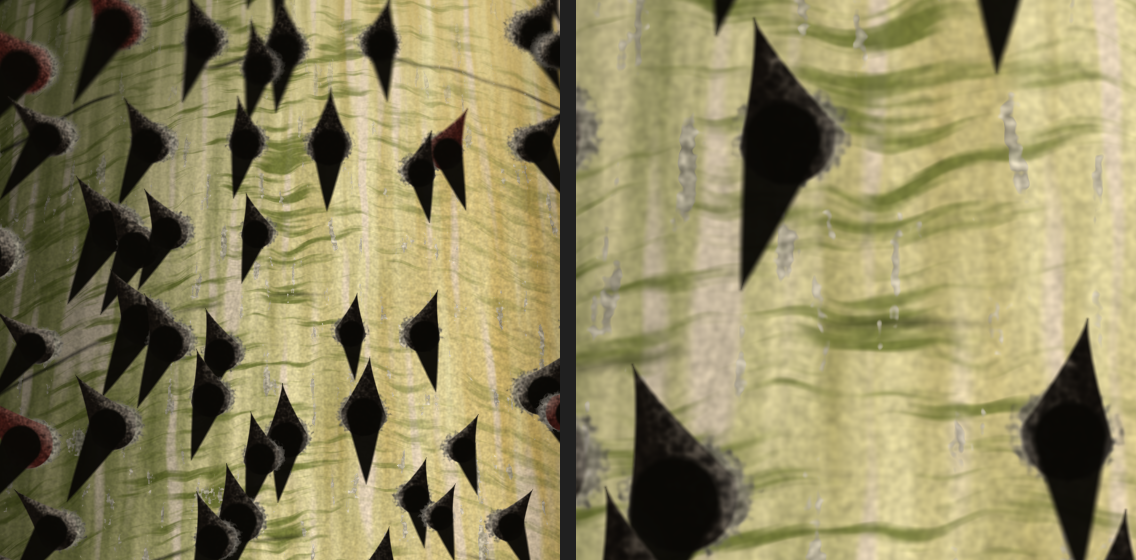
Left, the full canvas; right, a detail of the centre.
Give the GLSL for this texture, as a three.js fragment shader.

```glsl
varying vec2 vUv;

#define CELLS 6.0
#define THORN_SIZE 1.0
#define THORN_RADIUS 0.041
#define TRUNK_AXIS 0.57
#define ARCH 0.55
#define SPARSITY 0.14
#define TWIN_CHANCE 0.36
#define SHADOW vec3(0.035, 0.03, 0.018)
#define GREEN vec3(0.45, 0.47, 0.24)
#define CREAM vec3(0.79, 0.75, 0.56)
#define OCHRE vec3(0.77, 0.64, 0.33)
#define LICHEN vec3(0.70, 0.67, 0.62)

vec2 hash2(vec2 p) {
  p = vec2(dot(p, vec2(127.1, 311.7)), dot(p, vec2(269.5, 183.3)));
  return fract(sin(p) * 43758.55);
}

// Gradient noise, roughly -1 to 1
float noise(vec2 p) {
  vec2 i = floor(p), f = fract(p);
  vec2 u = f * f * f * (f * (f * 6.0 - 15.0) + 10.0);
  vec2 e = vec2(0.0, 1.0);
  float a = dot(hash2(i) * 2.0 - 1.0, f);
  float b = dot(hash2(i + e.yx) * 2.0 - 1.0, f - e.yx);
  float c = dot(hash2(i + e.xy) * 2.0 - 1.0, f - e.xy);
  float d = dot(hash2(i + e.yy) * 2.0 - 1.0, f - e.yy);
  return 1.5 * mix(mix(a, b, u.x), mix(c, d, u.x), u.y);
}

float fbm(vec2 p) {
  return 0.6 * noise(p) + 0.3 * noise(p * 2.1 + 7.3) + 0.15 * noise(p * 4.3 + 3.1);
}

// Tapered spike with a round foot: distance, position along, position across
vec3 spike(vec2 p, vec2 axis, float radius, float taper) {
  float len = length(axis);
  float along = dot(p, axis) / (len * len);
  float across = dot(p, vec2(axis.y, -axis.x)) / len;
  float width = radius * pow(clamp(1.0 - along, 0.0, 1.0), taper);
  float dist = abs(across) - width;
  if (along < 0.0) dist = length(p) - radius;
  if (along > 1.0) dist = length(p - axis);
  return vec3(dist, along, across / (width + 0.004));
}

float cover(float dist, float soft) {
  return 1.0 - smoothstep(-soft, soft, dist);
}

vec3 bark(vec2 p, float grain) {
  // Coordinates wrapped around the trunk
  float x = p.x - TRUNK_AXIS;
  vec2 q = vec2(x / (1.12 - 0.25 * p.y), p.y + ARCH * x * x);
  q.x += 0.004 * noise(q * 14.0);
  float focus = 1.0 - 0.65 * smoothstep(0.55, 1.0, p.y);

  // Green to ochre ground with pale upright streaks
  float streak = fbm(vec2(q.x * 30.0, q.y * 2.2));
  float patchy = fbm(q * vec2(7.0, 5.0));
  vec3 col = mix(GREEN, OCHRE, smoothstep(0.3, 0.8, p.x + 0.2 * patchy));
  float pale = smoothstep(0.75, 0.1, abs(x)) * 0.75;
  col = mix(col, CREAM, clamp(pale + 0.75 * streak, 0.0, 1.0));
  float blush = noise(vec2(q.x * 42.0 + 9.0, q.y * 3.0));
  col = mix(col, vec3(0.83, 0.76, 0.69), 0.75 * smoothstep(0.12, 0.5, blush));

  // Green wrinkles running around the trunk
  float wrinkle = fbm(vec2(q.x * 9.0, q.y * 55.0 + 2.0 * patchy));
  float greenness = mix(0.8, 0.3, smoothstep(0.45, 0.85, p.x));
  col = mix(col, vec3(0.33, 0.37, 0.12), greenness * smoothstep(-0.05, 0.5, wrinkle + 0.35 * patchy));
  float ring = abs(fract((q.y - 0.26 + 0.008 * noise(q * 12.0)) / 0.43) - 0.5) * 0.43;
  col *= 1.0 - 0.6 * cover(ring - 0.003, 0.004) * smoothstep(-0.3, 0.3, noise(q * 6.0 + 4.0));

  // Upright lichen flecks and fine grain
  float fleck = fbm(vec2(q.x * 48.0, q.y * 11.0)) + 0.25 * grain;
  float fleckMask = smoothstep(0.3, 0.42, fleck + 0.15 * noise(q * 5.0 + 20.0)) * focus;
  col = mix(col, LICHEN * (0.85 + 0.4 * grain), 0.75 * fleckMask);
  col *= 1.0 + 0.16 * grain * focus + 0.1 * streak;

  // Shade on the turned-away sides
  float shade = mix(0.5, 1.06, smoothstep(-0.1, 0.5, p.x - 0.12 * p.y));
  return col * shade * (1.0 - 0.25 * smoothstep(0.85, 1.05, p.x));
}

void addThorn(inout vec3 col, vec2 p, vec2 base, float size, float seed, float grain, float soft) {
  vec2 d = p - base;
  float lean = clamp((base.x - TRUNK_AXIS) * 2.1, -1.0, 1.0) + 0.2 * (seed - 0.5);
  float radius = THORN_RADIUS * size;
  vec2 tip = size * vec2(0.088 * lean, 0.108 - 0.03 * abs(lean));
  vec2 shadowTip = size * vec2(0.085 * lean - 0.008, -0.125);

  // Crusty grey collar
  float collar = length((d + vec2(0.01 * lean, 0.0)) * vec2(1.0, 1.15)) - radius * 1.12 + 0.009 * grain;
  col = mix(col, LICHEN * (0.68 + 0.5 * grain), 0.8 * cover(collar, soft + 0.003));

  // Body, lit on the side facing away from its lean
  vec3 body = spike(d, tip, radius, 1.25);
  float lit = smoothstep(0.0, 0.9, -lean * body.z + 0.12 + 0.3 * grain);
  float foot = (1.0 - smoothstep(-0.5, 0.35, body.y)) * smoothstep(0.3, 1.0, abs(body.z));
  vec3 skin = mix(vec3(0.075, 0.06, 0.045), vec3(0.36, 0.33, 0.29), lit);
  skin = mix(skin, vec3(0.3, 0.1, 0.08), 0.6 * step(0.93, seed));
  skin = mix(skin, LICHEN, 0.6 * foot) * (1.0 + 0.55 * grain);
  col = mix(col, skin, cover(body.x, soft));

  // Long shadow, swallowing the lower body
  vec3 shadow = spike(d - vec2(0.012 * lean, -0.004) * size, shadowTip, radius * 0.8, 0.9);
  col = mix(col, SHADOW, 0.96 * cover(shadow.x, soft + 0.001));
}

void main() {
  vec2 p = vUv;
  float grain = 0.6 * noise(p * 110.0) + 0.5 * noise(p * 210.0);
  float soft = mix(0.0018, 0.007, smoothstep(0.6, 1.0, p.y));
  vec3 col = bark(p, grain);

  // Thorns in staggered cells, upper rows first
  for (int j = 0; j < 4; j++) {
    float row = floor(p.y * CELLS) + 2.0 - float(j);
    float stagger = 0.5 * mod(row, 2.0);
    for (int i = -1; i <= 1; i++) {
      vec2 cell = vec2(floor(p.x * CELLS - stagger) + float(i), row);
      vec2 jitter = hash2(cell + 17.0), pick = hash2(cell + 53.0);
      vec2 base = (cell + vec2(stagger, 0.0) + 0.5 + 0.6 * (jitter - 0.5)) / CELLS;
      float gap = SPARSITY + 0.25 * (1.0 - smoothstep(0.0, 0.35, abs(base.x - 0.65)));
      if (pick.x < gap) continue;
      float size = THORN_SIZE * mix(0.72, 1.12, pick.y) * mix(1.08, 0.88, smoothstep(0.2, 0.6, base.x));
      addThorn(col, p, base, size, jitter.x, grain, soft);
      if (fract(pick.x * 7.0) < TWIN_CHANCE)
        addThorn(col, p, base + vec2(0.045 * sign(jitter.y - 0.5), -0.035), size * 0.88, jitter.y, grain, soft);
    }
  }
  gl_FragColor = vec4(clamp(col, 0.0, 1.0), 1.0);
}
```
